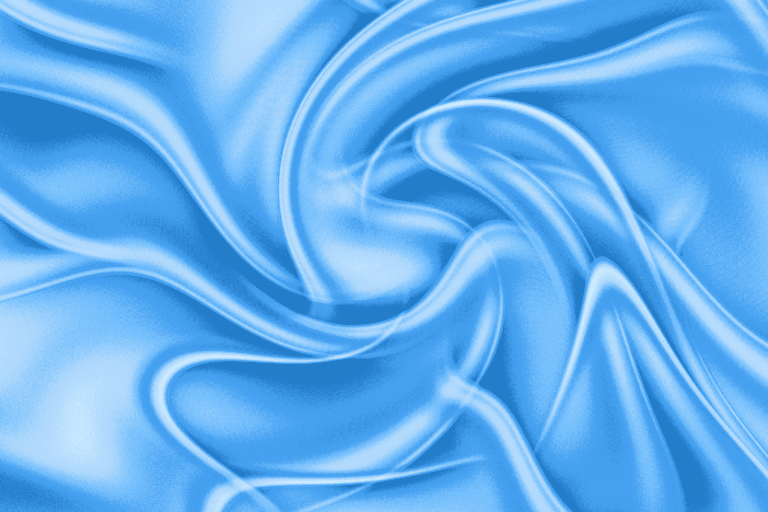
This texture is drawn by a Shadertoy shader. Its source:

```glsl
// Draws glossy blue satin, draped in soft folds that gather around a twist.

mat2 turn(float angle) {
    float c = cos(angle), s = sin(angle);
    return mat2(c, -s, s, c);
}

float bump(float x, float width) {
    return exp(-x * x / (width * width));
}

float hash(vec2 cell) {
    vec3 v = fract(cell.xyx * vec3(0.1031, 0.103, 0.0973));
    v += dot(v, v.yzx + 33.33);
    return fract((v.x + v.y) * v.z);
}

// Twists the cloth near its gather and bends it with layered sines.
vec2 drape(vec2 p) {
    vec2 q = p - vec2(0.8, 0.54);
    q = turn(1.9 * exp(-10.0 * dot(q, q))) * q;
    for (float k = 1.0; k < 5.0; k++)
        q += 0.08 / k * sin(3.1 * k * q.yx + vec2(1.3, 4.1) * k);
    return q;
}

// Broad light on the loose cloth, broken up by patches of small ripples.
float sheen(vec2 q) {
    float wide = sin(4.0 * q.x + 6.5 * q.y + 1.6 * sin(3.0 * q.x - 2.0 * q.y));
    float fine = sin(9.0 * q.x - 7.0 * q.y + 2.0 * sin(5.0 * q.y + 1.0) + wide);
    float ripple = sin(17.0 * q.y + 9.0 * q.x + 2.2 * sin(7.0 * q.x - 4.0 * q.y) + 1.5 * fine);
    float patches = smoothstep(-0.3, 0.8, sin(6.0 * q.x + 2.0) * sin(5.0 * q.y + 0.6));
    return 0.59 + 0.27 * wide + 0.17 * fine + 0.16 * ripple * (0.35 + patches);
}

// Lays one rolled fold over the cloth: shadow, crisp hem, glossy roll.
float addFold(float tone, vec2 q, float i, float size) {
    vec2 pivot = vec2(1.6, 1.1) * (fract(i * vec2(0.755, 0.57) + 0.2) - 0.5);
    float heading = atan(-pivot.y, -pivot.x) + 0.7 * sin(i * 2.4);
    vec2 l = turn(heading) * (q - pivot);
    l.y += 0.9 / size * sin(i * 1.7) * l.x * l.x + 0.04 * sin(6.0 * l.x + i);

    float width = size * (0.17 + 0.07 * sin(i * 3.1)) * max(0.4, 1.0 - 0.8 * l.x);
    float h = l.y / width;
    float reach = 1.0 - smoothstep(0.15, 0.55, abs(l.x) / sqrt(size));
    float edge = smoothstep(-0.003, 0.003, l.y);

    float shadow = (1.0 - edge) * exp(min(l.y, 0.0) / (0.065 * size));
    float roll = 0.17 + 0.72 * bump(h - 0.32, 0.17)
               + 0.5 * smoothstep(0.7, 1.4, h)
               + 0.5 * bump(l.y - 0.011, 0.006);
    float cover = edge * (1.0 - smoothstep(0.55, 1.4, h));
    return mix(tone - 0.5 * reach * shadow, roll, 0.9 * reach * cover);
}

vec3 satinColor(float tone) {
    vec3 color = mix(vec3(0.14, 0.49, 0.79), vec3(0.27, 0.63, 0.94), smoothstep(-0.1, 0.2, tone));
    color = mix(color, vec3(0.46, 0.75, 0.99), smoothstep(0.22, 0.52, tone));
    color = mix(color, vec3(0.69, 0.85, 0.99), smoothstep(0.46, 0.86, tone));
    return color + vec3(0.11, 0.07, 0.01) * smoothstep(0.85, 1.2, tone);
}

void mainImage(out vec4 fragColor, in vec2 fragCoord) {
    vec2 p = fragCoord / iResolution.y;
    vec2 q = drape(p);

    // Large folds first, then small ones on top.
    float tone = sheen(q);
    for (float i = 1.0; i < 11.0; i++)
        tone = addFold(tone, q, i, 1.0);
    for (float i = 11.0; i < 20.0; i++)
        tone = addFold(tone, q, i, 0.48);
    tone = 0.49 + 1.2 * (tone - 0.5);

    // Crossing threads and a light grain.
    tone += 0.02 * sin(520.0 * q.x + 260.0 * q.y) * sin(480.0 * q.y - 190.0 * q.x);
    tone += 0.07 * (hash(floor(p * 340.0)) - 0.5);

    fragColor = vec4(satinColor(tone), 1.0);
}
```
